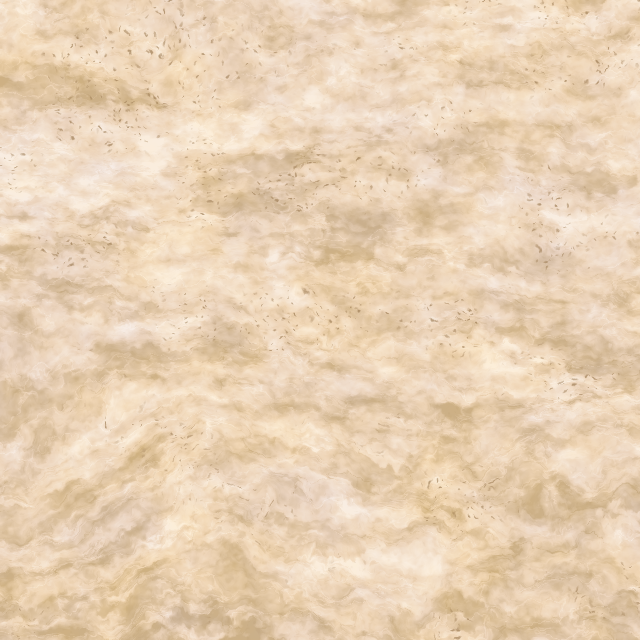
A three.js fragment shader for this texture:

```glsl
varying vec2 vUv;

float hash(vec2 p) {
  vec3 q = fract(vec3(p.xyx) * 0.1031);
  q += dot(q, q.yzx + 33.33);
  return fract((q.x + q.y) * q.z);
}

float noise(vec2 p) {
  vec2 cell = floor(p);
  vec2 f = fract(p);
  f = f * f * (3.0 - 2.0 * f);
  return mix(mix(hash(cell), hash(cell + vec2(1.0, 0.0)), f.x),
             mix(hash(cell + vec2(0.0, 1.0)), hash(cell + 1.0), f.x), f.y);
}

// Layered noise centred on zero
float fbm(vec2 p) {
  float sum = 0.0;
  float weight = 0.5;
  for (int i = 0; i < 5; i++) {
    sum += weight * (noise(p) - 0.5);
    p = mat2(1.98, 0.22, -0.22, 1.98) * p + vec2(17.3, 9.1);
    weight *= 0.58;
  }
  return sum;
}

// Thin line along the zero contour of layered noise
float seam(vec2 p, float width) {
  return 1.0 - smoothstep(0.0, width, abs(fbm(p)));
}

// Small irregular holes, one candidate in each cell
float pits(vec2 p, vec2 grid) {
  vec2 cell = floor(p * grid);
  vec2 jitter = 0.35 + 0.3 * vec2(hash(cell + 13.0), hash(cell + 47.0));
  vec2 d = fract(p * grid) - jitter;
  d.y += d.x * 1.6 * (hash(cell + 29.0) - 0.5);
  float radius = 0.2 + 0.14 * hash(cell + 5.0);
  float hole = 1.0 - smoothstep(radius * 0.2, radius, length(d));
  return hole * smoothstep(0.66, 0.95, hash(cell + 71.0));
}

void main() {
  // Nearly level beds, more tangled towards the bottom
  float tangle = 1.0 - smoothstep(0.1, 0.65, vUv.y);
  vec2 p = vUv + 40.0;
  vec2 bed = p;
  bed.y += (0.09 + 0.05 * tangle) * (noise(p * vec2(3.0, 3.6)) - 0.5);
  bed += (0.03 + 0.03 * tangle) * vec2(fbm(p * 12.0 + 3.0), fbm(p * 12.0 + 60.0));
  bed += 0.014 * vec2(fbm(p * 45.0), fbm(p * 45.0 + 25.0));

  float broad = fbm(bed * vec2(3.6, 9.0));
  float streaks = fbm(bed * vec2(13.0, 38.0) + 11.0);
  float mottle = fbm(bed * vec2(30.0, 46.0) + 90.0);
  float grain = noise(p * vec2(75.0, 95.0)) + noise(p * vec2(125.0, 150.0) + 6.0) - 1.0;

  float tone = 0.55 + 0.72 * broad + 0.72 * streaks + 0.72 * mottle + 0.15 * grain;
  tone += 0.14 * (smoothstep(0.0, 0.6, vUv.y) - 0.7);

  // Tan patches with ragged edges, and pale lenses
  float ragged = 0.18 * mottle + 0.03 * grain;
  float patches = smoothstep(0.08, 0.15, fbm(bed * vec2(5.5, 16.0) + 31.0) - ragged);
  float lenses = smoothstep(0.07, 0.15, fbm(bed * vec2(6.5, 15.0) + 55.0) + ragged);
  tone += 0.11 * lenses - patches * (0.19 + 0.3 * mottle);

  // Broken wavy seams, dark and pale, that fade in and out
  float fade = smoothstep(0.35, 0.7, noise(p * vec2(9.0, 14.0) + 8.0));
  float broken = smoothstep(0.25, 0.7, noise(p * vec2(28.0, 36.0) + 15.0));
  tone -= 0.19 * seam(bed * vec2(7.0, 22.0) + 77.0, 0.03) * fade * broken;
  tone -= 0.15 * seam(bed * vec2(15.0, 30.0) + 33.0, 0.04) * (1.0 - fade) * broken;
  tone += 0.16 * seam(bed * vec2(9.0, 25.0) + 120.0, 0.03) * (1.0 - fade * broken);

  // Stone colours from tan through cream to ivory
  tone = clamp(tone, 0.0, 1.0);
  vec3 sand = vec3(0.80, 0.69, 0.53);
  vec3 cream = vec3(0.93, 0.831, 0.722);
  vec3 ivory = vec3(0.98, 0.93, 0.87);
  vec3 colour = mix(sand, cream, min(tone * 2.0, 1.0));
  colour = mix(colour, ivory, max(tone * 2.0 - 1.0, 0.0));

  // Honey and rose tints
  float tint = fbm(bed * vec2(7.0, 11.0) + 19.0) + 0.5 * fbm(p * 30.0 + 64.0);
  colour += vec3(0.035, 0.01, -0.085) * tint;

  // Clustered brown pits
  float cluster = smoothstep(0.0, 0.18, fbm(p * vec2(7.0, 10.0) + 140.0));
  float holes = max(pits(bed, vec2(68.0, 88.0)), 0.8 * pits(bed + 0.37, vec2(95.0, 125.0)));
  colour = mix(colour, vec3(0.60, 0.47, 0.31), 0.65 * holes * (0.12 + 0.88 * cluster));

  gl_FragColor = vec4(colour, 1.0);
}
```
